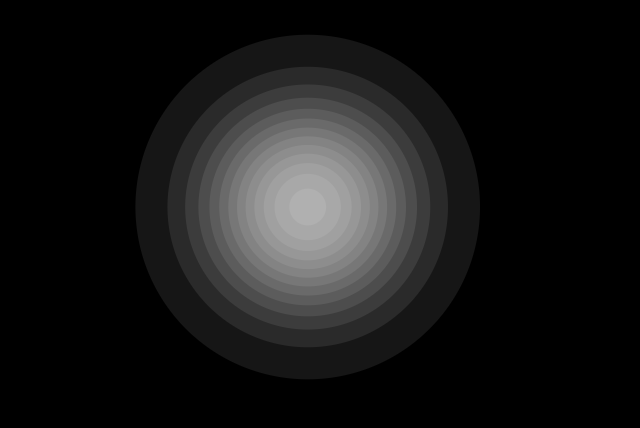
A WebGL 1 fragment shader for this background:

```glsl
precision mediump float;
// A soft grey glow on black, built from concentric translucent white discs.
// The disc radii follow the contour levels of a Gaussian falloff, so the
// rings are wide at the rim, narrow halfway in and widen again at the core.

uniform vec2 u_resolution;

const int DISC_COUNT = 13;
const vec2 GLOW_CENTER = vec2(0.4808, 0.5163); // fraction of the canvas
const float GLOW_WIDTH = 0.2231;               // fraction of the height
const float GLOW_PEAK = 12.97;                 // central height, in levels
const float DISC_OPACITY = 0.086;
const vec3 BACKGROUND = vec3(0.0);
const vec3 DISC_COLOR = vec3(1.0);

// Radius at which a Gaussian of the given peak and width falls to a level.
float contourRadius(float level, float peak, float width) {
  return width * sqrt(log(peak / level));
}

// Antialiased coverage of a disc; edge is the width of the smoothed rim.
float discCoverage(float dist, float radius, float edge) {
  return clamp(0.5 + (radius - dist) / edge, 0.0, 1.0);
}

void main() {
  // Height-based units centred on the glow
  vec2 p = (gl_FragCoord.xy - GLOW_CENTER * u_resolution) / u_resolution.y;
  float dist = length(p);
  float edge = 1.0 / u_resolution.y;

  // Stack the discs, largest first
  vec3 color = BACKGROUND;
  for (int i = 0; i < DISC_COUNT; i++) {
    float radius = contourRadius(float(i) + 0.5, GLOW_PEAK, GLOW_WIDTH);
    float coverage = discCoverage(dist, radius, edge);
    color = mix(color, DISC_COLOR, DISC_OPACITY * coverage);
  }

  gl_FragColor = vec4(color, 1.0);
}
```
